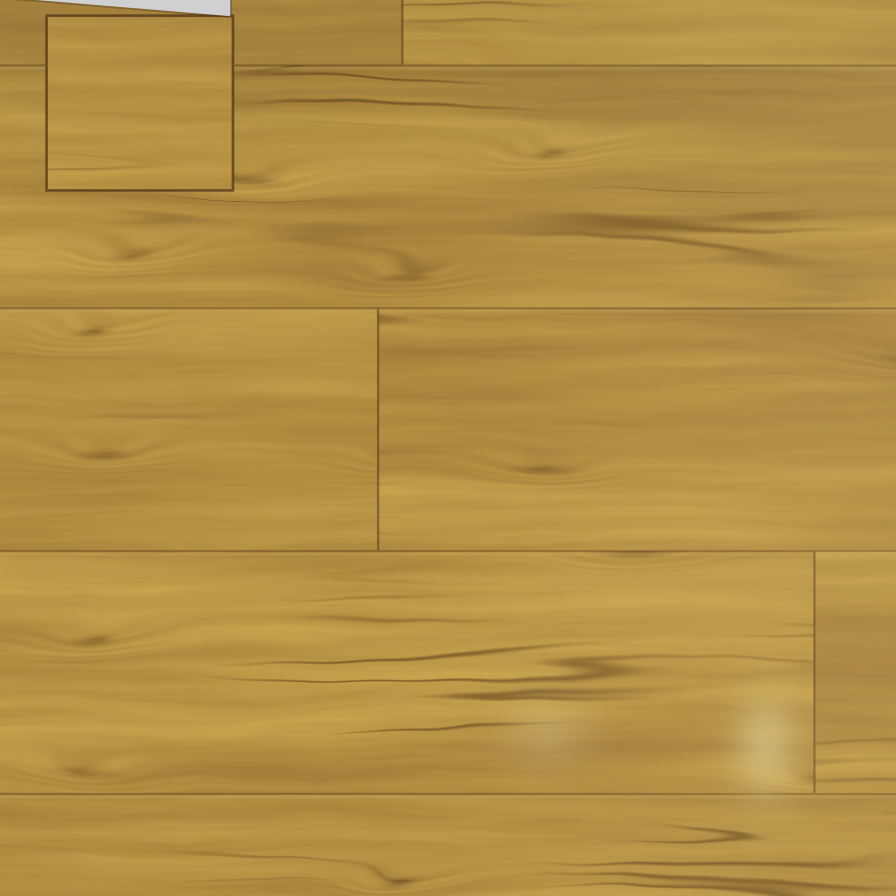
A Shadertoy shader for this texture:

```glsl
// Honey-coloured wood plank floor with knots, dark grain streaks and a square inset.
const vec3 LIGHT_WOOD = vec3(0.785, 0.645, 0.300);
const vec3 DARK_WOOD = vec3(0.550, 0.395, 0.180);
const vec3 STREAK = vec3(0.400, 0.265, 0.110);
const vec3 PALE = vec3(0.800, 0.690, 0.430);
const vec3 SEAM = vec3(0.330, 0.220, 0.090);
const vec3 WHITE_TRIM = vec3(0.810, 0.815, 0.820);
const float ROW_HEIGHT = 0.271;
const float FIRST_SEAM = 0.073; // distance below the top edge
const float JOINTS[5] = float[5](0.449, -1.0, 0.422, 0.909, 2.0);

vec2 hash2(vec2 p) {
    vec3 q = fract(vec3(p.xyx) * vec3(0.1031, 0.1030, 0.0973));
    q += dot(q, q.yzx + 33.33);
    return fract((q.xx + q.yz) * q.zy);
}

float gradDot(vec2 cell, vec2 offset) {
    return dot(hash2(cell) * 2.0 - 1.0, offset);
}

// Gradient noise, about -0.7 to 0.7
float gnoise(vec2 p) {
    vec2 i = floor(p), f = fract(p);
    vec2 u = f * f * f * (f * (f * 6.0 - 15.0) + 10.0);
    vec2 e = vec2(0.0, 1.0);
    return mix(mix(gradDot(i, f), gradDot(i + e.yx, f - e.yx), u.x),
               mix(gradDot(i + e.xy, f - e.xy), gradDot(i + e.yy, f - e.yy), u.x), u.y);
}

float line(float d, float halfWidth, float px) {
    return 1.0 - smoothstep(halfWidth - px, halfWidth + px, abs(d));
}

float boxDistance(vec2 p, vec2 halfSize) {
    vec2 d = abs(p) - halfSize;
    return length(max(d, 0.0)) + min(max(d.x, d.y), 0.0);
}

// Scattered knots: x bends the grain, y darkens the core
vec2 knots(vec2 p) {
    vec2 size = vec2(0.30, 0.135), cell = floor(p / size), sum = vec2(0.0);
    for (int j = -1; j <= 1; j++)
    for (int i = -1; i <= 1; i++) {
        vec2 id = cell + vec2(i, j);
        vec2 r = hash2(id + 17.0), s = hash2(id + 91.0);
        vec2 d = p - (id + 0.15 + 0.7 * r) * size;
        d.y += d.x * (s.y - 0.5) * 0.35;
        float present = step(0.45, s.x);
        vec2 core = d / mix(vec2(0.012, 0.005), vec2(0.045, 0.006), s.y);
        d /= vec2(0.075, 0.022);
        sum += present * vec2(exp(-dot(d, d)), exp(-dot(core, core)));
    }
    return sum;
}

vec3 wood(vec2 p) {
    vec2 knot = knots(p);
    float bend = 0.012 * gnoise(p * vec2(4.0, 9.0)) + 0.004 * gnoise(p * vec2(14.0, 30.0));
    float y = p.y + bend + 0.023 * knot.x;

    // Broad strips, growth rings and fine fibres
    float band = smoothstep(-0.25, 0.25, gnoise(vec2(p.x * 0.9, y * 12.0)));
    float grain = gnoise(vec2(p.x * 2.5, y * 50.0));
    float fibre = gnoise(vec2(p.x * 9.0, y * 190.0));
    float rings = sin(y * 560.0 + 3.0 * grain) * smoothstep(0.05, 0.5, knot.x);
    float tone = 0.58 + 0.27 * band + 0.34 * grain + 0.13 * fibre + 0.07 * rings;
    tone += 0.20 * gnoise(p * vec2(3.0, 8.0));
    vec3 color = mix(DARK_WOOD, LIGHT_WOOD, clamp(tone, 0.0, 1.1));

    // Thin dark streaks gathered in patches
    float ridge = 1.0 - smoothstep(0.0, 0.075, abs(gnoise(vec2(p.x * 1.7 + 5.0, y * 36.0))));
    float patchMask = smoothstep(0.06, 0.40, gnoise(p * vec2(2.2, 9.0) + 31.0) + 0.16 * knot.x);
    float core = knot.y * (0.65 + 0.5 * gnoise(vec2(p.x * 40.0, y * 230.0)));
    return mix(color, STREAK, clamp(0.65 * ridge * patchMask + 0.65 * core, 0.0, 0.8));
}

float glow(vec2 p, vec2 radius) {
    p /= radius;
    return exp(-dot(p, p));
}

void mainImage(out vec4 fragColor, in vec2 fragCoord) {
    vec2 uv = fragCoord / iResolution.xy;
    float px = 0.7 / min(iResolution.x, iResolution.y);
    float drop = 1.0 - uv.y;

    // Plank rows and their end joints
    float rowPos = (drop - FIRST_SEAM) / ROW_HEIGHT;
    float row = floor(rowPos);
    float joint = JOINTS[clamp(int(row) + 1, 0, 4)];
    float rowEdge = (rowPos - floor(rowPos + 0.5)) * ROW_HEIGHT;
    float inset = boxDistance(uv - vec2(0.156, 0.885), vec2(0.104, 0.0975));
    float plank = row * 2.0 + step(joint, uv.x);
    if (inset < 0.0) plank = 23.0;
    vec3 color = wood(uv + hash2(vec2(plank + 40.0, 7.0)) * vec2(37.0, 19.0));
    color *= 0.97 + 0.06 * hash2(vec2(plank + 12.0, 3.0)).x;

    // Seams, with a pale bevel beneath each row
    float outside = smoothstep(-px, px, inset);
    float seam = max(0.42 * line(rowEdge, 0.0011, px), 0.55 * line(uv.x - joint, 0.0013, px));
    color = mix(color, PALE, 0.25 * outside * line(rowEdge - 0.0035, 0.0015, px));
    color = mix(color, SEAM, max(seam * outside, 0.75 * line(inset, 0.0015, px)));

    // Uneven light: browner top, paler right, soft reflections
    color *= 1.0 - 0.07 * smoothstep(0.65, 1.0, uv.y);
    color = mix(color, PALE, 0.18 * smoothstep(0.35, 1.0, uv.x));
    float shine = 0.55 * glow(uv - vec2(0.855, 0.170), vec2(0.035, 0.055))
                + 0.28 * glow(uv - vec2(0.61, 0.185), vec2(0.05, 0.04));
    color = mix(color, vec3(0.88, 0.81, 0.59), shine);

    // White trim at the top edge
    float trim = max(drop - 0.083 * (uv.x - 0.040), uv.x - 0.257);
    color = mix(color, SEAM, 0.4 * line(trim, 0.002, px));
    color = mix(color, WHITE_TRIM, 1.0 - smoothstep(-px, px, trim));
    fragColor = vec4(color, 1.0);
}
```
